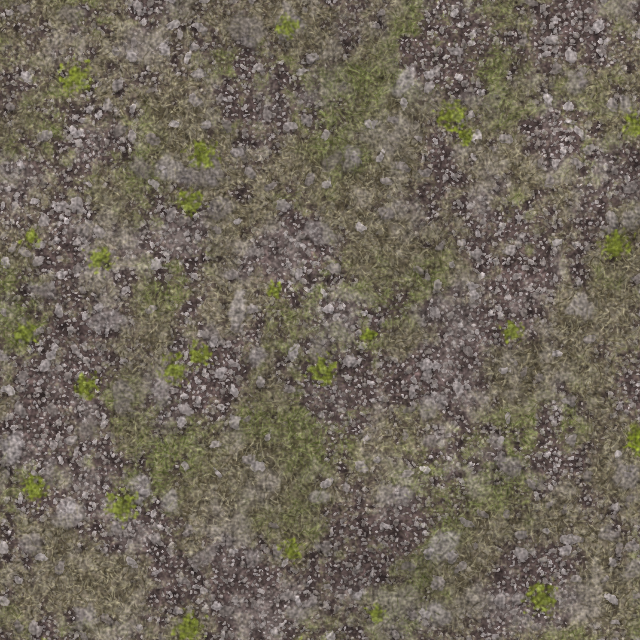
Give the GLSL for this texture, as a WebGL 1 fragment shader.

```glsl
precision highp float;
// Stony meadow seen from above: mauve soil strewn with pale pebbles, covered
// by patches of dry olive grass. Stones and blades are scattered on jittered
// grids, layer over layer; fractal gradient noise decides where each grows.
uniform vec2 u_resolution;

vec2 hash2(vec2 p) {
  vec3 q = fract(p.xyx * vec3(0.1031, 0.1030, 0.0973));
  q += dot(q, q.yzx + 33.33);
  return fract((q.xx + q.yz) * q.zy);
}

float corner(vec2 cell, vec2 offset, vec2 f) {
  return dot(hash2(cell + offset) * 2.0 - 1.0, f - offset);
}

float gradientNoise(vec2 p) {
  vec2 i = floor(p), f = fract(p);
  vec2 u = f * f * f * (f * (f * 6.0 - 15.0) + 10.0);
  return mix(mix(corner(i, vec2(0, 0), f), corner(i, vec2(1, 0), f), u.x),
             mix(corner(i, vec2(0, 1), f), corner(i, vec2(1, 1), f), u.x), u.y);
}

float fbm(vec2 p) {
  float sum = 0.0, amp = 1.0;
  for (int i = 0; i < 4; i++) {
    sum += amp * gradientNoise(p);
    p = mat2(1.6, 1.2, -1.2, 1.6) * p + 17.3;
    amp *= 0.55;
  }
  return sum;
}

mat2 rotation(float a) {
  return mat2(cos(a), sin(a), -sin(a), cos(a));
}

// Rough ellipses, lit from above, each with a thin dark contact shadow.
vec3 addStones(vec3 col, vec2 uv, float cells, float share, float blur, float opacity) {
  vec2 p = uv * cells + cells;
  float rough = gradientNoise(p * 2.3) * 0.32 + gradientNoise(p * 6.0) * 0.18;
  float soft = blur * cells;
  for (int y = -1; y <= 1; y++) for (int x = -1; x <= 1; x++) {
    vec2 id = floor(p) + vec2(x, y);
    vec2 place = hash2(id), kind = hash2(id + 71.0);
    if (kind.x > share) continue;
    vec2 d = p - id - 0.1 - 0.8 * place;
    vec2 e = rotation(6.28 * place.x) * d * vec2(1.0, 1.1 + 0.8 * kind.y);
    float radius = 0.24 + 0.24 * fract(place.y * 7.0 + kind.y);
    float dist = length(e) + rough - radius;
    vec3 stone = mix(vec3(0.47, 0.435, 0.42), vec3(0.70, 0.665, 0.665), fract(kind.y * 5.3 + place.x));
    stone *= 1.0 + 0.12 * d.y / radius + 0.4 * rough;
    float shadow = 1.0 - smoothstep(-0.05, 0.22, dist + 0.2 * d.y);
    col *= 1.0 - 0.2 * shadow * opacity;
    col = mix(col, stone, opacity * (1.0 - smoothstep(-soft, soft, dist)));
  }
  return col;
}

// Thin bent strokes, tapering at both ends.
vec3 addBlades(vec3 col, vec2 uv, float cells, float seed, float cover, float green) {
  vec2 p = rotation(seed) * uv * cells + seed * 37.0 + 90.0;
  for (int y = -1; y <= 1; y++) for (int x = -1; x <= 1; x++) {
    vec2 id = floor(p) + vec2(x, y);
    vec2 place = hash2(id), kind = hash2(id + 43.0);
    vec2 e = rotation(6.28 * kind.x) * (p - id - place);
    e.y += (kind.y - 0.5) * 0.8 * e.x * e.x;
    float along = abs(e.x) / (0.3 + 0.35 * place.x);
    float width = 0.075 * (1.0 - 0.6 * along);
    float soft = 0.0009 * cells;
    float blade = (1.0 - smoothstep(width - soft, width + soft, abs(e.y)))
                * (1.0 - smoothstep(0.75, 1.0, along));
    vec3 tint = mix(vec3(0.28, 0.25, 0.18), vec3(0.62, 0.59, 0.49), kind.y);
    vec3 fresh = mix(vec3(0.28, 0.30, 0.15), vec3(0.53, 0.55, 0.36), place.y);
    col = mix(col, mix(tint, fresh, green), 0.75 * blade * cover);
  }
  return col;
}

// Rare bright plants: soft spots torn into leaves by noise.
vec3 addTufts(vec3 col, vec2 uv) {
  vec2 p = uv * 7.0 + 5.0;
  float leaves = gradientNoise(p * 13.0) + 0.7 * gradientNoise(p * 25.0);
  for (int y = -1; y <= 1; y++) for (int x = -1; x <= 1; x++) {
    vec2 id = floor(p) + vec2(x, y);
    vec2 place = hash2(id), kind = hash2(id + 19.0);
    if (kind.x > 0.5) continue;
    float dist = length(p - id - place) / (0.1 + 0.12 * kind.y);
    float leaf = 1.0 - smoothstep(0.3, 1.0, dist + 0.9 * leaves);
    col = mix(col, vec3(0.42, 0.47, 0.14) * (1.0 - 0.5 * leaves), 0.7 * leaf);
  }
  return col;
}

void main() {
  vec2 uv = gl_FragCoord.xy / u_resolution.y;
  float detail = fbm(uv * 38.0);
  float cover = smoothstep(-0.25, 0.22, fbm(uv * 6.0 + 3.0) + 0.5 * detail);
  float green = smoothstep(-0.10, 0.40, fbm(uv * 5.0 + 41.0) + 0.3 * detail);

  // Bare soil and its gravel
  vec3 col = vec3(0.34, 0.285, 0.28) * (1.0 + 0.6 * detail);
  col = addStones(col, uv, 125.0, 0.9, 0.0011, 0.9);
  col = addStones(col, uv, 70.0, 0.5, 0.0012, 0.9);

  // Matted grass, then single blades
  vec3 turf = mix(vec3(0.33, 0.305, 0.225), vec3(0.51, 0.48, 0.40), smoothstep(-0.4, 0.4, detail));
  turf = mix(turf, vec3(0.39, 0.40, 0.23) * (1.0 + 0.4 * detail), 0.65 * green);
  col = mix(col, turf, 0.72 * cover);
  for (int i = 0; i < 6; i++) {
    float layer = float(i);
    col = addBlades(col, uv, 46.0 + 6.0 * layer, layer + 0.7, 0.1 + 0.9 * cover, green);
  }

  // Dusty pale patches, larger stones and bright plants
  float dust = smoothstep(0.0, 0.5, fbm(uv * 9.0 + 77.0) + 0.2 * detail);
  col = mix(col, vec3(0.56, 0.525, 0.51) * (1.0 + 0.3 * detail), 0.55 * dust);
  col = addStones(col, uv, 40.0, 0.2, 0.0016, 0.8);
  col = addStones(col, uv, 17.0, 0.13, 0.006, 0.6);
  col = addTufts(col, uv);
  col = addBlades(col, uv, 60.0, 8.3, 0.6 * cover, green);

  // Broad light and dark areas, then fine grain over everything
  col *= 1.0 + 0.16 * fbm(uv * 4.0 + 23.0);
  col *= 1.0 + 0.5 * gradientNoise(uv * 210.0) + 0.35 * gradientNoise(uv * 95.0 + 8.0);
  gl_FragColor = vec4(clamp(col, 0.0, 1.0), 1.0);
}
```
